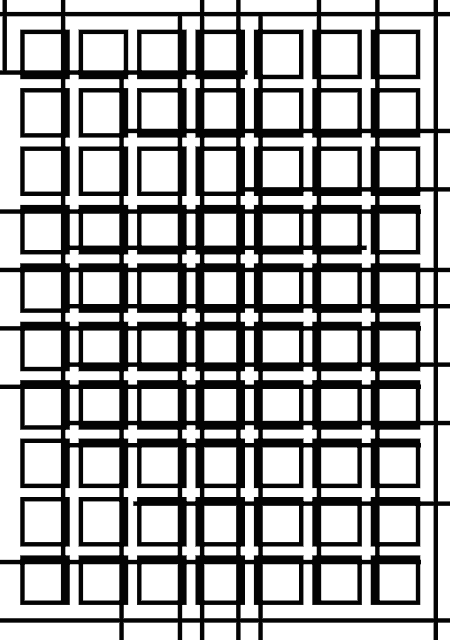
This pattern is drawn by a WebGL 2 fragment shader. Its source:

```glsl
#version 300 es
precision highp float;

uniform vec2 u_resolution;
out vec4 fragColor;

const vec3 PAPER = vec3(1.0);
const vec3 INK = vec3(0.01);

// Layout units: the canvas is SHEET units wide and high, y runs down.
const vec2 SHEET = vec2(540.0, 768.0);
const vec2 COUNT = vec2(7.0, 10.0);
const vec2 FIRST_CENTER = vec2(54.0, 65.3);
const float PITCH = 70.1;
const float HALF_SIDE = 29.7;
const float STROKE = 5.3;
const float RAIL_OFFSET = HALF_SIDE - 1.5 * STROKE;
const float FIRST_NEAR_CELL = 3.0;
const float FAR = 900.0;

// Start and end of every rail, measured along its length.
const vec2 RIGHT_SPANS[5] = vec2[5](
    vec2(-FAR, 89.0), vec2(-FAR, 724.0), vec2(87.0, FAR),
    vec2(18.0, FAR), vec2(-FAR, FAR));
const vec2 LEFT_SPANS[5] = vec2[5](
    vec2(-FAR, FAR), vec2(18.0, FAR), vec2(-FAR, 724.0),
    vec2(-FAR, 724.0), vec2(-FAR, FAR));
const vec2 BOTTOM_SPANS[8] = vec2[8](
    vec2(-FAR, FAR), vec2(-FAR, 297.0), vec2(150.0, FAR),
    vec2(290.0, FAR), vec2(76.0, 440.0), vec2(76.0, FAR),
    vec2(76.0, FAR), vec2(76.0, FAR));
const vec2 TOP_SPANS[8] = vec2[8](
    vec2(-FAR, 505.0), vec2(-FAR, FAR), vec2(-FAR, 505.0),
    vec2(-FAR, 505.0), vec2(76.0, 505.0), vec2(160.0, FAR),
    vec2(-FAR, 505.0), vec2(-FAR, FAR));

float coverage(float dist, float pixel) {
    return clamp(0.5 - dist / pixel, 0.0, 1.0);
}

float boxDistance(vec2 p, float halfSide) {
    vec2 q = abs(p) - halfSide;
    return max(q.x, q.y);
}

// Square outlines on a regular grid.
float frames(vec2 p, float pixel) {
    vec2 cell = clamp(round((p - FIRST_CENTER) / PITCH), vec2(0.0), COUNT - 1.0);
    vec2 local = p - FIRST_CENTER - cell * PITCH;
    return coverage(boxDistance(local, HALF_SIDE), pixel)
         - coverage(boxDistance(local, HALF_SIDE - STROKE), pixel);
}

// One straight rail; across and along are coordinates relative to its axis.
float rail(float across, float along, vec2 span, float pixel) {
    float side = abs(across) - 0.5 * STROKE;
    float end = max(span.x - along, along - span.y);
    return coverage(max(side, end), pixel);
}

// Rails hugging the inner edges of the frames and crossing the gaps.
float rails(vec2 p, float pixel) {
    vec2 farAxis = FIRST_CENTER + RAIL_OFFSET - PITCH;
    vec2 nearAxis = FIRST_CENTER - RAIL_OFFSET + FIRST_NEAR_CELL * PITCH;
    float vertical = 0.0;
    float horizontal = 0.0;
    for (int i = 0; i < 5; i++) {
        float shift = float(i) * PITCH;
        vertical += rail(p.x - farAxis.x - shift, p.y, RIGHT_SPANS[i], pixel);
        vertical += rail(p.x - nearAxis.x - shift, p.y, LEFT_SPANS[i], pixel);
    }
    for (int i = 0; i < 8; i++) {
        float shift = float(i) * PITCH;
        horizontal += rail(p.y - farAxis.y - shift, p.x, BOTTOM_SPANS[i], pixel);
        horizontal += rail(p.y - nearAxis.y - shift, p.x, TOP_SPANS[i], pixel);
    }
    return max(vertical, horizontal);
}

void main() {
    vec2 uv = gl_FragCoord.xy / u_resolution;
    vec2 p = vec2(uv.x, 1.0 - uv.y) * SHEET;
    float pixel = SHEET.y / u_resolution.y;

    // Adding coverage keeps touching strokes free of seams.
    float ink = min(frames(p, pixel) + rails(p, pixel), 1.0);
    fragColor = vec4(mix(PAPER, INK, ink), 1.0);
}
```
